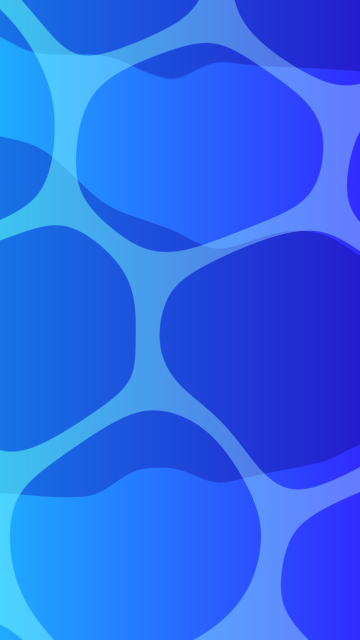
A WebGL 1 fragment shader for this background:

```glsl
precision highp float;

// Overlapping translucent blue shapes over a cyan-to-indigo gradient.
// Rounded, smoothed Voronoi cells on a skewed lattice form the blobs; broad
// noise-warped bands form a second layer of dim and bright tones.

uniform vec2 u_resolution;

// Lengths are in canvas widths.
const vec2  CELL_ORIGIN  = vec2(0.34, 0.25);
const vec2  CELL_ACROSS  = vec2(0.76, -0.10);  // lattice step along a row
const vec2  CELL_UP      = vec2(-0.28, 0.61);  // lattice step between rows
const float CELL_JITTER  = 0.09;
const float CELL_INSET   = 0.026;              // half of the gap between blobs
const float CELL_ROUND   = 0.052;
const float CELL_WARP    = 0.13;
const float BAND_PERIOD  = 1.10;
const float BAND_CENTRE  = 0.25;
const float BAND_HALF    = 0.12;
const float BAND_SPREAD  = 0.13;               // extra half width at the right
const float BAND_FAN     = 0.18;               // tilt, growing with height
const float BAND_WARP    = 0.28;

// Left and right ends of the gradient for each layer combination.
const vec3 BLOB_DIM_L    = vec3(0.09, 0.45, 0.90);
const vec3 BLOB_DIM_R    = vec3(0.14, 0.11, 0.81);
const vec3 BLOB_BRIGHT_L = vec3(0.12, 0.67, 1.00);
const vec3 BLOB_BRIGHT_R = vec3(0.19, 0.17, 1.00);
const vec3 GAP_DIM_L     = vec3(0.24, 0.77, 0.94);
const vec3 GAP_DIM_R     = vec3(0.35, 0.38, 0.90);
const vec3 GAP_BRIGHT_L  = vec3(0.29, 0.83, 1.00);
const vec3 GAP_BRIGHT_R  = vec3(0.39, 0.48, 1.00);

vec2 hash2(vec2 p) {
    vec3 q = fract(vec3(p.xyx) * vec3(0.1031, 0.1030, 0.0973));
    q += dot(q, q.yzx + 33.33);
    return fract((q.xx + q.yz) * q.zy);
}

// Two independent channels of value noise in -0.5..0.5.
vec2 noise2(vec2 p) {
    vec2 cell = floor(p);
    vec2 f = fract(p);
    f = f * f * f * (f * (f * 6.0 - 15.0) + 10.0);
    vec2 low  = mix(hash2(cell), hash2(cell + vec2(1.0, 0.0)), f.x);
    vec2 high = mix(hash2(cell + vec2(0.0, 1.0)), hash2(cell + 1.0), f.x);
    return mix(low, high, f.y) - 0.5;
}

float cross2(vec2 a, vec2 b) {
    return a.x * b.y - a.y * b.x;
}

vec2 cellCentre(vec2 cell) {
    vec2 jitter = (hash2(cell + 17.0) - 0.5) * CELL_JITTER;
    return CELL_ORIGIN + cell.x * CELL_ACROSS + cell.y * CELL_UP + jitter;
}

// Positive inside a rounded cell, negative in the gaps.
float blobDistance(vec2 p) {
    vec2 q = p - CELL_ORIGIN;
    vec2 lattice = vec2(cross2(q, CELL_UP), cross2(CELL_ACROSS, q))
                 / cross2(CELL_ACROSS, CELL_UP);
    vec2 base = floor(lattice + 0.5);

    // Nearest centre
    vec2 nearest = vec2(0.0);
    float best = 1e3;
    for (int j = -2; j <= 2; j++) {
        for (int i = -2; i <= 2; i++) {
            vec2 offset = cellCentre(base + vec2(i, j)) - p;
            float d = dot(offset, offset);
            if (d < best) {
                best = d;
                nearest = offset;
            }
        }
    }

    // Smooth minimum of the distances to all borders
    float sum = 1e-6;
    for (int j = -2; j <= 2; j++) {
        for (int i = -2; i <= 2; i++) {
            vec2 other = cellCentre(base + vec2(i, j)) - p;
            vec2 apart = other - nearest;
            if (dot(apart, apart) > 1e-4) {
                float border = dot(0.5 * (nearest + other), normalize(apart));
                sum += exp(-border / CELL_ROUND);
            }
        }
    }
    return -CELL_ROUND * log(sum) - CELL_INSET;
}

// Positive in the dim layer, negative in the bright bands and at the bottom.
float bandDistance(vec2 p) {
    float warp = noise2(p * vec2(2.1, 2.4) + 5.0).x
               + 0.3 * noise2(p * 4.6 + 11.0).y;
    float y = p.y * (1.0 + BAND_FAN * (p.x - 0.5)) + BAND_WARP * warp;
    y = max(y - BAND_CENTRE, 0.0);
    float fromCentre = abs(fract(y / BAND_PERIOD + 0.5) - 0.5) * BAND_PERIOD;
    return fromCentre - BAND_HALF - BAND_SPREAD * p.x * p.x;
}

void main() {
    vec2 p = gl_FragCoord.xy / u_resolution.x;
    float edge = 0.8 / u_resolution.x;

    vec2 warped = p + CELL_WARP * noise2(p * 2.2 + 3.0);
    float blob = smoothstep(-edge, edge, blobDistance(warped));
    float dim = smoothstep(-edge, edge, bandDistance(p));

    // Gradient tone of each layer combination
    vec3 blobColour = mix(mix(BLOB_BRIGHT_L, BLOB_BRIGHT_R, p.x),
                          mix(BLOB_DIM_L, BLOB_DIM_R, p.x), dim);
    vec3 gapColour = mix(mix(GAP_BRIGHT_L, GAP_BRIGHT_R, p.x),
                         mix(GAP_DIM_L, GAP_DIM_R, p.x), dim);
    gl_FragColor = vec4(mix(gapColour, blobColour, blob), 1.0);
}
```
